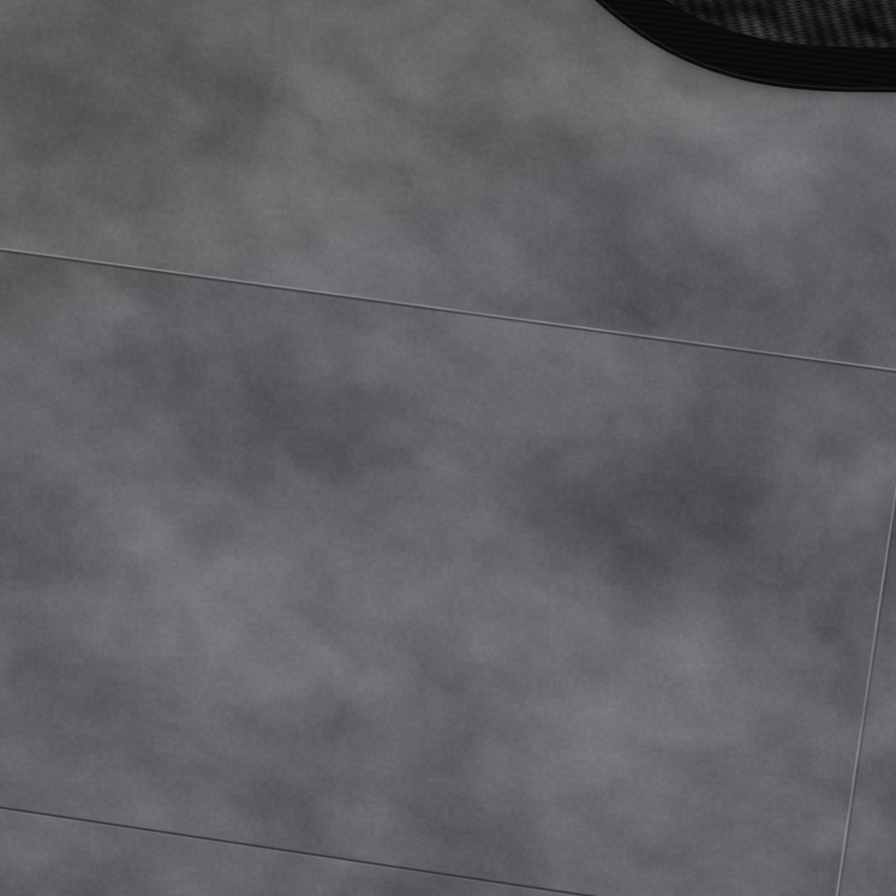
Reproduce this texture procedurally as a Shadertoy shader.

```glsl
// Large grey concrete slabs in slightly tilted rows, with thin pale joints and cloudy wear.
// Slabs are found from a sheared row/column grid; each shifts its own gradient-noise mottling.
// A dark rounded fabric edge with a woven panel overlaps the upper right corner.

const vec3 FABRIC_BLACK = vec3(0.045, 0.052, 0.047);
const vec3 WEAVE_GREY   = vec3(0.165, 0.170, 0.165);
const vec3 JOINT_LIGHT  = vec3(0.57, 0.57, 0.58);
const vec3 JOINT_DARK   = vec3(0.17, 0.17, 0.18);

// Random unit gradient for a lattice point
vec2 gradientAt(vec2 cell) {
    vec3 q = fract(cell.xyx * vec3(0.1031, 0.1030, 0.0973));
    q += dot(q, q.yzx + 33.33);
    float angle = 6.2832 * fract((q.x + q.y) * q.z);
    return vec2(cos(angle), sin(angle));
}

float gradientNoise(vec2 p) {
    vec2 i = floor(p), f = p - i;
    vec2 u = f * f * f * (f * (f * 6.0 - 15.0) + 10.0);
    vec2 e = vec2(1.0, 0.0);
    float low  = mix(dot(gradientAt(i), f), dot(gradientAt(i + e), f - e), u.x);
    float high = mix(dot(gradientAt(i + e.yx), f - e.yx), dot(gradientAt(i + 1.0), f - 1.0), u.x);
    return mix(low, high, u.y);
}

float fbm(vec2 p) {
    float sum = 0.0, amplitude = 0.5;
    for (int octave = 0; octave < 6; octave++) {
        sum += amplitude * gradientNoise(p);
        p = mat2(1.6, 1.2, -1.2, 1.6) * p + 7.3;
        amplitude *= 0.52;
    }
    return sum;
}

// Antialiased stroke around distance d
float stroke(float d, float halfWidth, float pixel) {
    return 1.0 - smoothstep(halfWidth - pixel, halfWidth + pixel, abs(d));
}

// Broad soft stain, with its border broken up by warped coordinates
float stain(vec2 p, vec2 centre, vec2 radius) {
    vec2 q = (p - centre) / radius;
    return exp(-dot(q, q));
}

// Cloudy grey of one slab; the seed shifts the pattern between slabs
vec3 concrete(vec2 p, float seed) {
    vec2 q = vec2(p.x, p.y + 0.13 * p.x) * vec2(1.0, 1.25) + seed * vec2(5.7, 3.1);
    vec2 warp = vec2(fbm(q * 3.0), fbm(q * 3.0 + 19.0));
    float tone = 0.386 + 0.17 * fbm(q * 4.0 + warp) + 0.07 * fbm(q * 15.0 + 4.0);
    tone += 0.020 * gradientNoise(p * 150.0) + 0.022 * gradientNoise(p * 290.0 + 11.0);
    float warmth = smoothstep(0.45, 0.9, p.y - 0.3 * p.x);
    return vec3(tone) + mix(vec3(-0.004, -0.002, 0.013), vec3(0.0, 0.0, 0.005), warmth);
}

// Wear that darkens or lightens whole regions of the floor
float wear(vec2 p, float row) {
    p += 0.10 * vec2(fbm(p * 6.0), fbm(p * 6.0 + 31.0));
    float upper = step(0.0, row);
    float shade = -0.065 * upper * stain(p, vec2(0.80, 0.66), vec2(0.17, 0.06));
    shade -= 0.065 * (1.0 - upper) * stain(p, vec2(0.06, 0.70), vec2(0.13, 0.05));
    shade -= 0.045 * stain(p, vec2(0.80, 0.43), vec2(0.25, 0.12));
    shade -= 0.035 * stain(p, vec2(0.08, 0.87), vec2(0.20, 0.14));
    shade += 0.050 * stain(p, vec2(0.72, 0.17), vec2(0.16, 0.10));
    shade += 0.030 * stain(p, vec2(0.30, 0.33), vec2(0.36, 0.20));
    shade += 0.030 * stain(p, vec2(0.72, 0.85), vec2(0.28, 0.09));
    return shade;
}

vec3 slabFloor(vec2 p, float pixel) {
    // Row height widens slightly to the right; columns lean and step per row
    float rowHeight = 0.624 + 0.0146 * p.x;
    float rowPos = (p.y - 0.7227 + 0.1354 * p.x) / rowHeight;
    float row = floor(rowPos), joint = floor(rowPos + 0.5);
    float rowDist = (rowPos - joint) * rowHeight;
    float slabWidth = 1.6;
    float colPos = (p.x - 0.1466 * p.y - 0.9336 - 0.25 * (row + 1.0)) / slabWidth;
    float colDist = (colPos - floor(colPos + 0.5)) * slabWidth;
    vec3 colour = concrete(p, row * 1.7 + floor(colPos) * 4.3) + wear(p, row);

    // Lower joints are worn dark; the upper joint keeps a pale bevel and a shadow
    float worn = step(joint, -0.5);
    float patchy = 0.75 + 0.5 * gradientNoise(p * 22.0);
    float shadow = stroke(rowDist + 0.0025 * (1.0 - worn), 0.0013, pixel);
    colour = mix(colour, JOINT_DARK, shadow * mix(0.55, 0.75, worn));
    float bevel = stroke(rowDist + 0.0022 * worn, 0.0010, pixel);
    colour = mix(colour, JOINT_LIGHT, bevel * patchy * mix(0.95, 0.25, worn));
    colour = mix(colour, JOINT_DARK, 0.3 * stroke(colDist - 0.003, 0.001, pixel));
    return mix(colour, JOINT_LIGHT, 0.8 * patchy * stroke(colDist, 0.0011, pixel));
}

// Black padded border with stitching, enclosing a creased woven panel
vec3 fabric(vec2 p, float d, float pixel) {
    vec2 thread = vec2(p.x + 0.3 * p.y, p.y + 0.12 * p.x) * vec2(420.0, 900.0);
    float weave = 0.5 + 0.5 * sin(thread.x + 1.5 * sin(thread.y)) * sin(thread.y);
    float crease = 0.75 + 0.9 * gradientNoise(vec2(p.x + p.y, p.y) * vec2(24.0, 38.0));
    float panel = smoothstep(-pixel, pixel, d - 0.050);
    vec3 colour = FABRIC_BLACK * (0.9 + 0.25 * sin(thread.y));
    colour = mix(colour, WEAVE_GREY * (0.45 + 0.85 * weave) * crease, panel);
    return mix(colour, WEAVE_GREY, 0.55 * stroke(d - 0.0045, 0.0010, pixel));
}

void mainImage(out vec4 fragColor, in vec2 fragCoord) {
    vec2 p = fragCoord / iResolution.xy;
    float pixel = 1.0 / iResolution.y;
    vec3 colour = slabFloor(p, pixel);

    // Fabric outline: a cubic sweep, scaled to an approximate distance
    float t = (1.0 - p.x) / 0.336;
    float d = (p.y - 0.897 - 0.103 * t * t * t) / sqrt(1.0 + 0.846 * t * t * t * t);
    colour *= 1.0 - 0.25 * exp(-abs(d) * 130.0);
    colour = mix(colour, fabric(p, d, pixel), smoothstep(-pixel, pixel, d));
    fragColor = vec4(colour, 1.0);
}
```
